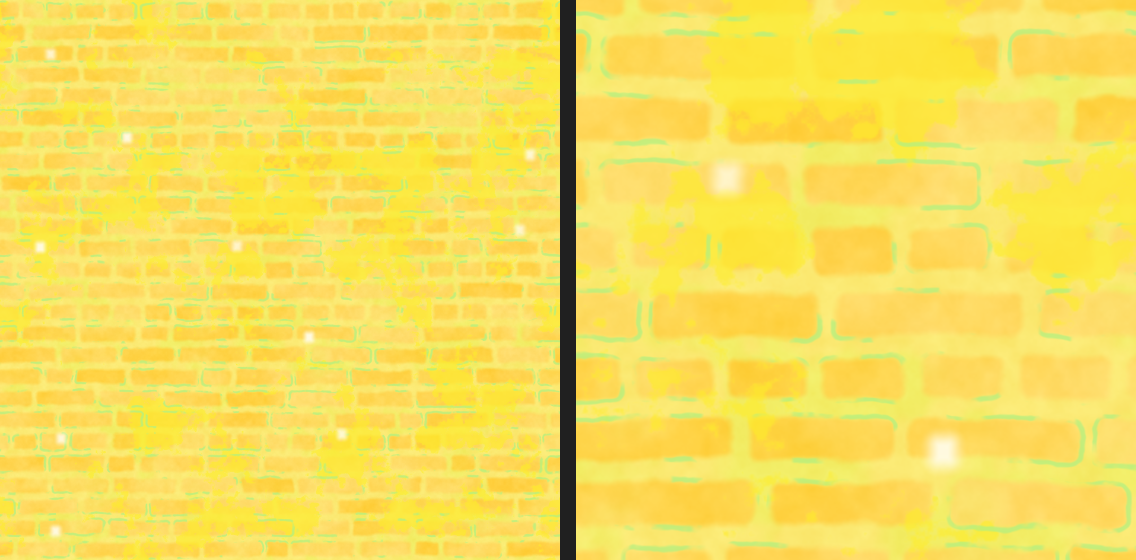
Left, the full canvas; right, a detail of the centre.
Give the GLSL for this texture, as a WebGL 1 fragment shader.

```glsl
precision highp float;
// Worn yellow brick wall: 26 courses of nine long bricks, or eighteen short ones
// in header courses. Rounded boxes get ragged edges, blotchy tones, sulphur
// stains, mint flecks and bleached spots, all from wrapping noise.
uniform vec2 u_resolution;

const float COURSES = 26.0;
const float HALVES = 18.0; // half-brick units across
const vec3 GOLD = vec3(1.0, 0.81, 0.23);
const vec3 PEACH = vec3(1.0, 0.86, 0.42);
const vec3 MORTAR = vec3(0.985, 0.915, 0.45);
const vec3 LIME = vec3(0.95, 0.93, 0.40);
const vec3 SULPHUR = vec3(0.99, 0.92, 0.16);
const vec3 MINT = vec3(0.70, 0.94, 0.50);
const vec3 BLEACH = vec3(1.0, 0.985, 0.90);

float hash(vec2 p) {
  vec3 q = fract(p.xyx * 0.1031);
  q += dot(q, q.yzx + 33.33);
  return fract((q.x + q.y) * q.z);
}

// Value noise repeating after 'period' lattice cells
float noise(vec2 p, vec2 period) {
  vec2 i = floor(p), f = fract(p);
  f = f * f * (3.0 - 2.0 * f);
  vec2 a = mod(i, period), b = mod(i + 1.0, period);
  return mix(mix(hash(a), hash(vec2(b.x, a.y)), f.x),
             mix(hash(vec2(a.x, b.y)), hash(b), f.x), f.y);
}

float fbm(vec2 uv, vec2 cells) {
  float sum = 0.0, weight = 0.5;
  for (int k = 0; k < 4; k++) {
    sum += weight * noise(uv * cells, cells);
    cells *= 2.0;
    weight *= 0.5;
  }
  return sum / 0.9375;
}

float roundBox(vec2 p, vec2 halfSize, float radius) {
  vec2 q = abs(p) - halfSize + radius;
  return length(max(q, 0.0)) + min(max(q.x, q.y), 0.0) - radius;
}

// Start and length, in half units, of the brick containing u
vec2 brickSpan(float u, float course) {
  float c = course < 13.0 ? course : course - 2.0;
  if (mod(c, 6.0) < 0.5) return vec2(floor(u), 1.0);
  if (hash(vec2(course, 71.0)) < 0.4) return vec2(2.0 * floor(u / 2.0), 2.0);
  // Two single halves, with long bricks laid between them
  float second = 1.0 + 2.0 * floor(2.0 + 5.0 * hash(vec2(course, 37.0)));
  if (u < 1.0) return vec2(0.0, 1.0);
  if (u < second) return vec2(1.0 + 2.0 * floor((u - 1.0) / 2.0), 2.0);
  if (u < second + 1.0) return vec2(second, 1.0);
  return vec2(second + 1.0 + 2.0 * floor((u - second - 1.0) / 2.0), 2.0);
}

// Soft bleached marks strewn over a wrapping grid
float bleachSpots(vec2 uv, float count) {
  vec2 cell = mod(floor(uv * count), count);
  vec2 rnd = vec2(hash(cell + 11.0), hash(cell + 47.0));
  vec2 p = (fract(uv * count) - 0.3 - 0.4 * rnd) / count;
  float wide = step(0.75, rnd.y);
  float d = roundBox(p, vec2(0.008 + 0.016 * wide, 0.009 - 0.003 * wide), 0.005);
  return (1.0 - smoothstep(-0.007, 0.007, d)) * step(0.76, hash(cell + 83.0));
}

void main() {
  vec2 uv = gl_FragCoord.xy / u_resolution;
  float pixel = 1.0 / min(u_resolution.x, u_resolution.y);

  // Ragged outlines and gently waving courses
  vec2 ragged = vec2(fbm(uv, vec2(48.0)), fbm(uv + 0.37, vec2(48.0))) - 0.5;
  vec2 p = uv + 0.0065 * ragged;
  p.y += 0.005 * (noise(uv * vec2(7.0, 13.0), vec2(7.0, 13.0)) - 0.5);

  // Courses counted from the top; each is shifted and unevenly spaced
  float y = (1.0 - p.y) * COURSES;
  float course = mod(floor(y), COURSES);
  float shift = 2.0 * floor(9.0 * hash(vec2(course, 5.0))) + mod(course, 2.0)
              + 0.8 * hash(vec2(course, 19.0));
  float stretch = 0.5 * (noise(vec2(p.x * 9.0, course), vec2(9.0, COURSES)) - 0.5);
  float u = mod(p.x * HALVES + shift + stretch, HALVES);
  vec2 span = brickSpan(u, course);
  vec2 id = vec2(span.x + 3.0, course + 101.0);

  vec2 local = vec2((u - span.x - 0.5 * span.y) / HALVES, (fract(y) - 0.5) / COURSES);
  vec2 halfSize = vec2(0.5 * span.y / HALVES, 0.5 / COURSES) - vec2(0.0050, 0.0058);
  halfSize.y -= 0.0012 * hash(id + 29.0);
  float d = roundBox(local, halfSize, 0.005);
  float brick = 1.0 - smoothstep(-0.0022 - pixel, 0.0022 + pixel, d);

  // Brick and mortar tones
  float blotch = fbm(uv, vec2(14.0));
  float grain = fbm(uv + 0.13, vec2(96.0)) - 0.5;
  float haze = fbm(uv + 0.61, vec2(4.0));
  float pale = hash(id) * 0.75 + 1.6 * (blotch - 0.5) + 0.8 * (haze - 0.5) + 0.12;
  vec3 brickColor = mix(GOLD, PEACH, clamp(pale, 0.0, 1.0));
  vec3 mortarColor = mix(MORTAR, LIME, smoothstep(0.48, 0.7, fbm(uv + 0.29, vec2(22.0))));
  float faded = 0.82 + 0.18 * hash(id + 59.0) - 0.3 * smoothstep(0.6, 0.78, blotch);
  vec3 color = mix(mortarColor, brickColor, brick * faded);
  color += grain * vec3(0.015, 0.05, 0.11);

  // Sulphur stains and mint flecks along the brick edges
  float stain = smoothstep(0.62, 0.70, fbm(uv + 0.47, vec2(11.0)) + 0.35 * grain);
  color = mix(color, SULPHUR, 0.65 * stain);
  float rim = 1.0 - smoothstep(0.0006, 0.0016 + pixel, abs(d - 0.0012));
  float fleck = smoothstep(0.56, 0.68, fbm(uv + 0.73, vec2(40.0)));
  color = mix(color, MINT, 0.75 * rim * fleck);

  // Bleached bricks and spots
  float washed = step(0.986, hash(id + 7.0)) * (1.0 - smoothstep(-0.007, 0.003, d));
  float bleach = max(washed, bleachSpots(uv, 6.0)) * (0.6 + 0.6 * blotch);
  color = mix(color, BLEACH, clamp(bleach, 0.0, 0.95));
  gl_FragColor = vec4(clamp(color, 0.0, 1.0), 1.0);
}
```
